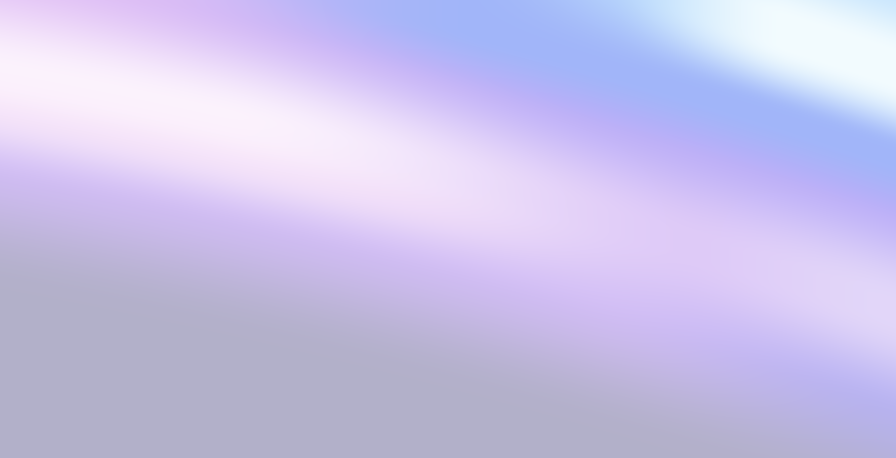
This background is drawn by a Shadertoy shader. Its source:

```glsl
// Soft falloff around zero
float bell(float x, float width) {
    return exp(-x * x / (width * width));
}

void mainImage(out vec4 fragColor, in vec2 fragCoord) {
    vec2 uv = fragCoord / iResolution.xy;
    float x = uv.x;

    // Signed height below the crest of the sloping light band
    float depth = 1.0 - uv.y - (0.17 + 0.36 * x + 0.15 * x * x);

    // Colours drifting from left to right
    vec3 violet = mix(vec3(0.88, 0.75, 0.96), vec3(0.73, 0.68, 0.97), smoothstep(0.0, 0.7, x));
    vec3 blue = mix(violet, vec3(0.63, 0.71, 0.975), smoothstep(0.15, 0.55, x));
    vec3 crest = mix(vec3(0.985, 0.95, 0.99), vec3(0.87, 0.79, 0.97), smoothstep(0.25, 0.8, x));
    crest = mix(crest, vec3(0.885, 0.84, 0.975), smoothstep(0.75, 1.0, x));
    vec3 lilac = mix(vec3(0.82, 0.74, 0.96), vec3(0.72, 0.70, 0.95), smoothstep(0.65, 1.0, x));
    vec3 grey = vec3(0.70, 0.69, 0.79);

    // Bands from the upper blue down to the grey
    vec3 color = mix(blue, violet, smoothstep(-0.33, -0.19, depth));
    color = mix(color, crest, smoothstep(-0.25, -0.02, depth));
    color = mix(color, lilac, smoothstep(0.02, 0.23, depth));
    color = mix(color, grey, smoothstep(0.16, 0.46, depth));

    // Pink lower shoulder of the crest
    float blush = 0.4 * bell(depth - 0.08, 0.06) * (1.0 - smoothstep(0.4, 0.7, x));
    color = mix(color, vec3(0.97, 0.87, 0.97), blush);

    // Pale sky and white streak in the upper right
    float sky = (1.0 - smoothstep(-0.52, -0.34, depth)) * smoothstep(0.5, 0.8, x);
    color = mix(color, vec3(0.75, 0.88, 0.99), sky);
    float streak = (1.0 - smoothstep(-0.50, -0.36, depth)) * smoothstep(0.68, 0.88, x);
    streak *= mix(0.2, 1.0, smoothstep(-0.70, -0.56, depth));
    color = mix(color, vec3(0.95, 0.985, 0.995), streak);

    fragColor = vec4(color, 1.0);
}
```
